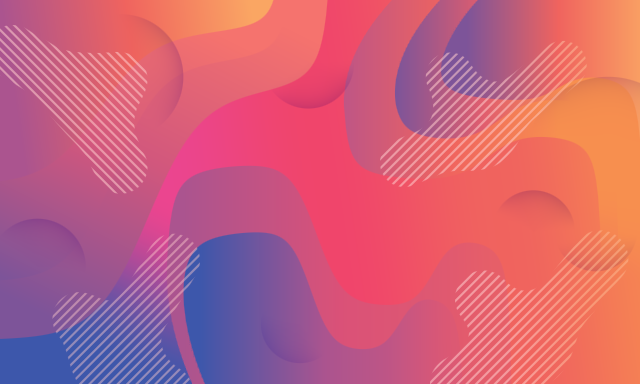
Give the GLSL for this background, as a Shadertoy shader.

```glsl
const vec2 CANVAS = vec2(7.68, 4.6);
const vec3 BLUE = vec3(0.24, 0.34, 0.67);
const vec3 PURPLE = vec3(0.49, 0.33, 0.60);
const vec3 MAUVE = vec3(0.67, 0.33, 0.56);
const vec3 ROSE = vec3(0.82, 0.34, 0.49);
const vec3 MAGENTA = vec3(0.92, 0.27, 0.56);
const vec3 PINK = vec3(0.94, 0.27, 0.42);
const vec3 CORAL = vec3(0.94, 0.39, 0.37);
const vec3 SALMON = vec3(0.96, 0.45, 0.43);
const vec3 ORANGE = vec3(0.97, 0.56, 0.31);
const vec3 AMBER = vec3(0.98, 0.65, 0.39);
const vec3 SHADE = vec3(0.62, 0.20, 0.36);
const vec3 STRIPE_TINT = vec3(1.0, 0.80, 0.80);
const float STRIPE_PERIOD = 0.08;
const float STRIPE_HALF_WIDTH = 0.013;
const float STRIPE_OPACITY = 0.55;
const float FOLD_DEPTH = 0.16;
const float POLE_LIMIT = 0.02;

// Smooth antialiased mask, positive inside
float fill(float f) {
    return clamp(0.5 + f / max(fwidth(f), 1e-5), 0.0, 1.0);
}

vec3 ramp3(vec3 a, vec3 b, vec3 c, float t) {
    t = 2.0 * clamp(t, 0.0, 1.0);
    return t < 1.0 ? mix(a, b, t) : mix(b, c, t - 1.0);
}

float rise(float x, float center, float width) {
    return 1.0 / (1.0 + exp((center - x) / width));
}

// Steep bend that turns a height curve into a near vertical wall
float wall(float gap, float strength) {
    return strength / max(gap, POLE_LIMIT);
}

// Left band: S-curve that climbs to a wall on its right
float leftBand(vec2 p, float base, float height, float center, float width, float end, float bend) {
    return fill(p.y - base - height * rise(p.x, center, width) - wall(end - p.x, bend));
}

// Lower hill: crest, valley and a smaller crest
float lowerHill(vec2 p, float base, vec3 crest, vec3 swell, vec2 ends) {
    float sag = max(1.5 - p.y, 0.0);
    float top = base + crest.x * (1.0 - rise(p.x, crest.y, crest.z))
              + swell.x * rise(p.x, swell.y, swell.z)
              - wall(p.x - 0.15 * sag * sag - ends.x, 0.08)
              - wall(ends.y - p.x, 0.06);
    return fill(top - p.y);
}

// Upper basin: rounded left end, rising floor, falling right side
float upperBasin(vec2 p, float base, vec3 swell, vec2 ends) {
    float lean = max(p.y - 3.3, 0.0);
    float bottom = base + wall(p.x - 0.36 * lean * lean - ends.x, 0.055)
                 + swell.x * rise(p.x, swell.y, swell.z)
                 - wall(ends.y - p.x, 0.06);
    return fill(p.y - bottom) * smoothstep(1.2, 2.4, p.y);
}

float capsule(vec2 p, vec2 a, vec2 b) {
    vec2 ab = b - a;
    return length(p - a - ab * clamp(dot(p - a, ab) / dot(ab, ab), 0.0, 1.0));
}

float smoothMin(float a, float b, float k) {
    float h = max(k - abs(a - b), 0.0) / k;
    return min(a, b) - 0.25 * h * h * k;
}

// Three-armed blob filled with diagonal lines
float stripedBlob(vec2 p, vec2 hub, vec2 a, vec2 b, vec2 c, float radius, float slant) {
    float d = smoothMin(capsule(p, hub, a), capsule(p, hub, b), 0.4);
    d = smoothMin(d, capsule(p, hub, c), 0.4);
    float across = (p.x - slant * p.y) * 0.7071;
    float line = abs(fract(across / STRIPE_PERIOD) - 0.5) * STRIPE_PERIOD;
    float pixel = CANVAS.y / iResolution.y;
    float stripe = clamp(0.5 + (STRIPE_HALF_WIDTH - line) / pixel, 0.0, 1.0);
    return stripe * fill(radius - d) * STRIPE_OPACITY;
}

// Shadow on the inner side of an arc, strongest in one direction
float fold(vec2 p, vec2 center, float radius, vec2 facing) {
    vec2 q = p - center;
    float depth = radius - length(q);
    float aim = dot(q, normalize(facing)) / max(length(q), 0.001);
    return fill(depth) * exp(-max(depth, 0.0) / FOLD_DEPTH) * smoothstep(0.2, 1.0, aim);
}

void mainImage(out vec4 fragColor, in vec2 fragCoord) {
    vec2 p = fragCoord / iResolution.xy * CANVAS;

    // Backdrop
    float warm = p.x + 0.15 * (p.y - 2.3);
    vec3 color = mix(MAGENTA, PINK, smoothstep(2.0, 3.9, warm));
    color = mix(color, CORAL, smoothstep(3.9, 6.0, warm));
    color = mix(color, ORANGE, 0.8 * smoothstep(6.0, 7.9, warm));
    color = mix(color, BLUE, smoothstep(2.6, 0.3, p.y + 0.5 * (p.x - 1.2)));

    // Left bands
    float climb = 0.5 * p.x + p.y;
    color = mix(color, ramp3(PURPLE, ROSE, SALMON, (climb - 1.1) / 4.9), leftBand(p, 0.50, 2.9, 1.78, 0.315, 4.03, 0.12));
    color = mix(color, ramp3(PURPLE, ROSE, SALMON, (climb - 1.3) / 4.2), leftBand(p, 1.20, 2.6, 1.38, 0.28, 3.55, 0.08));
    color = mix(color, ramp3(MAUVE, CORAL, AMBER, (p.x + 0.15 * (p.y - 4.6)) / 3.0), leftBand(p, 2.37, 1.8, 1.20, 0.32, 3.42, 0.06));

    // Upper right basins
    color = mix(color, ramp3(mix(MAUVE, ROSE, 0.5), CORAL, ORANGE, (p.x - 4.1) / 2.6), upperBasin(p, 2.42, vec3(0.62, 5.85, 0.20), vec2(4.07, 7.25)));
    color = mix(color, ramp3(PURPLE, mix(ROSE, CORAL, 0.5), ORANGE, (p.x - 4.75) / 2.1), upperBasin(p, 2.87, vec3(0.60, 6.0, 0.20), vec2(4.64, 7.45)));
    color = mix(color, ramp3(PURPLE, CORAL, AMBER, (p.x - 5.6) / 2.2), upperBasin(p, 3.38, vec3(0.38, 6.7, 0.15), vec2(5.08, 7.75)));

    // Lower hills
    float outerHill = lowerHill(p, 1.0, vec3(1.72, 3.8, 0.16), vec3(0.85, 5.2, 0.12), vec2(1.94, 6.17));
    color = mix(color, ramp3(MAUVE, mix(ROSE, PINK, 0.3), mix(ROSE, CORAL, 0.5), (p.x - 2.2) / 3.8), outerHill * (1.0 - 0.4 * smoothstep(5.0, 6.1, p.x)));
    float innerHill = lowerHill(p, 0.48, vec3(1.45, 3.73, 0.13), vec3(0.72, 4.8, 0.11), vec2(2.08, 5.6));
    color = mix(color, ramp3(BLUE, MAUVE, ROSE, (p.x - 2.4) / 3.0), innerHill * (1.0 - 0.7 * smoothstep(4.6, 5.5, p.x)));

    // Soft folds
    float shadow = fold(p, vec2(1.45, 3.68), 0.75, vec2(1.0, 0.35));
    shadow += fold(p, vec2(3.70, 3.85), 0.55, vec2(0.3, -1.0));
    shadow += fold(p, vec2(0.45, 1.40), 0.58, vec2(0.4, 1.0));
    shadow += fold(p, vec2(6.40, 1.82), 0.50, vec2(0.2, 1.0));
    shadow += 0.7 * fold(p, vec2(7.15, 1.85), 0.50, vec2(0.1, -1.0));
    shadow += 0.6 * fold(p, vec2(3.60, 0.72), 0.47, vec2(-0.7, -1.0));
    shadow += 0.7 * fold(p, vec2(7.30, 2.68), 1.00, vec2(0.1, 1.0));
    color = mix(color, color * SHADE / CORAL, 0.45 * min(shadow, 1.0));

    // Striped blobs
    float stripes = stripedBlob(p, vec2(1.05, 3.45), vec2(0.15, 3.98), vec2(1.45, 3.65), vec2(1.45, 2.60), 0.32, -1.0);
    stripes = max(stripes, stripedBlob(p, vec2(5.75, 3.02), vec2(6.75, 3.82), vec2(4.85, 2.65), vec2(5.40, 3.68), 0.29, 1.0));
    stripes = max(stripes, 0.8 * stripedBlob(p, vec2(1.35, 0.25), vec2(2.08, 1.48), vec2(0.95, 0.78), vec2(2.0, -0.1), 0.32, 1.0));
    stripes = max(stripes, stripedBlob(p, vec2(6.35, 0.45), vec2(7.20, 1.50), vec2(5.80, 1.02), vec2(5.50, 0.0), 0.34, 1.0));
    vec3 stripeColor = mix(STRIPE_TINT, AMBER, 0.6 * smoothstep(6.0, 7.2, p.x));
    fragColor = vec4(mix(color, stripeColor, stripes), 1.0);
}
```
